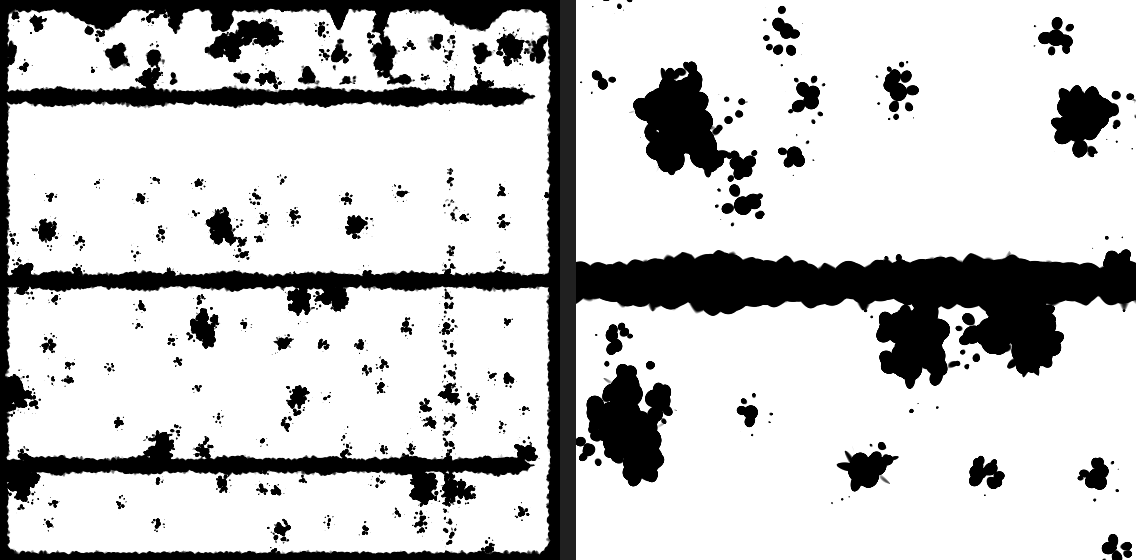
Left: the whole. Right: its middle third, enlarged.
Write a WebGL 1 fragment shader that draws this texture.

```glsl
precision highp float;
// Weathered planks: white boards split by ragged black gaps, with chips, flecks and cracks.
uniform vec2 u_resolution;

vec2 hash2(vec2 p) {
  return fract(sin(vec2(dot(p, vec2(127.1, 311.7)), dot(p, vec2(269.5, 183.3)))) * 43758.5);
}

// Cellular noise: distance to the nearest jittered point.
float cellular(vec2 p) {
  float nearest = 2.0;
  for (int j = -1; j <= 1; j++) {
    for (int i = -1; i <= 1; i++) {
      vec2 id = floor(p) + vec2(float(i), float(j));
      nearest = min(nearest, length(id + hash2(id) - p));
    }
  }
  return nearest;
}

// Signed distance to blobs scattered over a grid; only some cells hold one.
float spots(vec2 p, float cells, float chance, float radius) {
  vec2 q = p * cells;
  float d = 1.0;
  for (int j = -1; j <= 1; j++) {
    for (int i = -1; i <= 1; i++) {
      vec2 id = floor(q) + vec2(float(i), float(j));
      vec2 pick = hash2(id + 51.7);
      vec2 offset = (q - id - 0.15 - 0.7 * hash2(id)) / cells;
      offset.y *= mix(0.6, 1.15, fract(pick.y * 7.3));
      float blob = length(offset) - radius * (0.35 + 0.65 * pick.y);
      if (pick.x < chance) d = min(d, blob);
    }
  }
  return d;
}

float roundedBox(vec2 p, vec2 halfSize, float radius) {
  vec2 q = abs(p) - halfSize + radius;
  return length(max(q, 0.0)) + min(max(q.x, q.y), 0.0) - radius;
}

void main() {
  vec2 uv = gl_FragCoord.xy / u_resolution;
  float fine = cellular(uv * 115.0) - 0.42;
  float coarse = cellular(uv * 48.0 + 9.0) - 0.42;
  float rough = 0.006 * fine + 0.005 * coarse;

  // Outer frame, with drips along the top edge
  float ink = -roundedBox(uv - vec2(0.497, 0.497), vec2(0.482, 0.483), 0.018);
  float drip = pow(max(sin(uv.x * 47.0 + 2.0 * sin(uv.x * 19.0)), 0.0), 3.0);
  drip *= smoothstep(0.08, 0.2, uv.x) * smoothstep(0.97, 0.85, uv.x);
  ink = min(ink, 0.98 - uv.y - 0.035 * drip);

  // Gaps between planks swell at even intervals; alternate ones taper at the right
  float row = (uv.y - 0.169) / 0.329;
  float gap = floor(row + 0.5);
  float swell = pow(0.5 + 0.5 * cos(6.2832 * (uv.x - 0.1) / 0.158), 2.0);
  float gapWidth = 0.012 + 0.005 * swell;
  float taper = smoothstep(0.968, 0.925, uv.x);
  gapWidth = mix(gapWidth, gapWidth * taper - 0.004 * (1.0 - taper), 1.0 - mod(gap, 2.0));
  ink = min(ink, abs(row - gap) * 0.329 - gapWidth);

  // Cracks rising from each gap
  float plank = floor(row);
  float rise = fract(row) * 0.329;
  for (int i = 0; i < 3; i++) {
    vec2 seed = hash2(vec2(plank + 3.0, float(i) * 5.0));
    float x = i == 0 ? 0.803 : seed.x;
    float crack = abs(uv.x - x + 0.004 * sin(rise * 150.0)) - 0.011 + rise * mix(0.16, 0.4, seed.y);
    ink = min(ink, max(crack, rise - 0.075) + 0.012 * fine);
  }

  // Chips and flecks, sparse in the clear band of the upper plank
  float clear = 0.035 * smoothstep(0.09, 0.04, abs(uv.y - 0.765));
  float chips = spots(uv, 9.0, 0.35, 0.029) + 0.016 * coarse + 0.01 * fine;
  float flecks = spots(uv + 0.37, 27.0, 0.2, 0.0095) + 0.012 * fine;
  float topChips = max(spots(uv + 0.71, 17.0, 0.4, 0.02) + 0.014 * coarse, 0.85 - uv.y);
  ink = min(ink, min(min(chips, flecks), topChips) + clear);

  // Dotted seam running the full height
  float seam = max(spots(uv, 85.0, 0.4, 0.006), abs(uv.x - 0.803) - 0.009);
  ink = min(ink, seam + 0.006 * fine + 0.3 * clear);

  float aa = 1.0 / min(u_resolution.x, u_resolution.y);
  gl_FragColor = vec4(vec3(smoothstep(-aa, aa, ink + rough)), 1.0);
}
```
